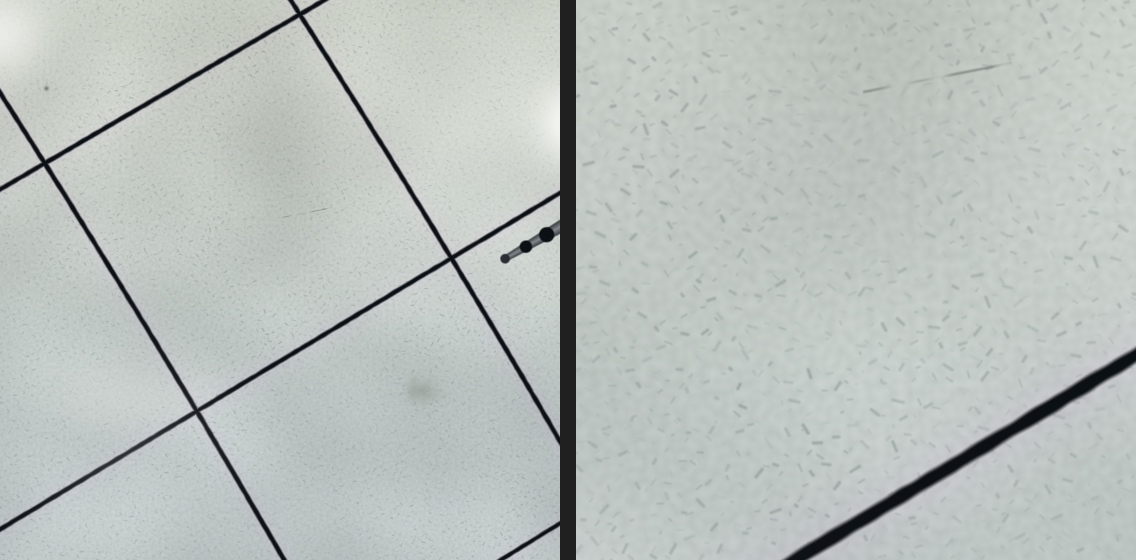
Left: the whole. Right: its middle third, enlarged.
A WebGL 1 fragment shader for this texture:

```glsl
precision highp float;
// Pale speckled panels seen at a slant, parted by dark joints, with soft glare and a thin rod.
// Two slightly bowed line families form the grid; jittered cells hold the flecks,
// and gradient noise gives clouding, grain and wear.
uniform vec2 u_resolution;

const vec3 PANEL = vec3(0.755, 0.785, 0.770);
const vec3 WARM_TINT = vec3(0.025, 0.018, -0.005);
const vec3 COOL_TINT = vec3(-0.025, -0.022, -0.008);
const vec3 GLARE = vec3(0.94, 0.95, 0.93);
const vec3 JOINT = vec3(0.045, 0.062, 0.080);
const vec3 FLECK = vec3(0.53, 0.57, 0.56);
const vec3 STAIN = vec3(0.57, 0.60, 0.57);
const vec3 ROD = vec3(0.40, 0.42, 0.44);
const float JOINT_HALF = 0.0043;
const float JOINT_SOFT = 0.0014;
const float ACROSS_SLANT = 0.855;   // turns axis offsets into distances
const float FLECK_CELLS = 76.0;
const float FLECK_STRENGTH = 0.62;
const float CLOUD = 0.075;
const float GRAIN = 0.035;

float hash(vec2 c) {
  return fract(sin(dot(c, vec2(127.1, 311.7))) * 43758.55);
}

vec2 slope(vec2 c) {
  float a = 6.2832 * hash(c);
  return vec2(cos(a), sin(a));
}

float gradientNoise(vec2 p) {
  vec2 i = floor(p), f = p - i;
  vec2 w = f * f * f * (f * (f * 6.0 - 15.0) + 10.0);
  vec2 e = vec2(1.0, 0.0);
  float low = mix(dot(slope(i), f), dot(slope(i + e), f - e), w.x);
  float high = mix(dot(slope(i + e.yx), f - e.yx), dot(slope(i + 1.0), f - 1.0), w.x);
  return mix(low, high, w.y);
}

// Distance to a segment, and the position along it.
vec2 segment(vec2 p, vec2 a, vec2 b) {
  vec2 d = b - a;
  float t = clamp(dot(p - a, d) / dot(d, d), 0.0, 1.0);
  return vec2(length(p - a - d * t), t);
}

float blob(vec2 p, vec2 center, vec2 size) {
  vec2 d = (p - center) / size;
  return exp(-dot(d, d));
}

float cover(float d, float soft) {
  return 1.0 - smoothstep(-soft, soft, d);
}

// One short stroke per cell, at a random place, angle, length and strength.
float flecks(vec2 p, float cells, float seed, float pixel) {
  float turn = 0.5 + seed;
  vec2 q = mat2(cos(turn), -sin(turn), sin(turn), cos(turn)) * p * cells;
  vec2 c = floor(q) + seed * 17.0;
  vec2 offset = 0.42 * (vec2(hash(c + 3.1), hash(c + 7.7)) - 0.5);
  float angle = (hash(c + 5.3) - 0.5) * 2.4 - 1.1 * turn;
  vec2 reach = vec2(cos(angle), sin(angle)) * mix(0.04, 0.23, hash(c + 9.2));
  float d = segment(fract(q) - 0.5 - offset, -reach, reach).x;
  return cover(d - 0.06, 0.07 + 0.5 * pixel * cells) * smoothstep(0.15, 1.0, hash(c + 1.9));
}

// Signed offsets to the nearest joint of each family, and the joint numbers.
vec4 joints(vec2 p) {
  float down = 1.0 - p.y;
  vec2 gap = vec2(0.626 - 0.012 * down, 0.607 - 0.017 * p.x);
  vec2 base = vec2(-0.107 + down * (0.652 - 0.0376 * down), 0.9453 - 0.6007 * p.x);
  vec2 cell = (vec2(p.x, down) - base) / gap;
  vec2 line = floor(cell + 0.5);
  return vec4((cell - line) * gap * ACROSS_SLANT, line);
}

void main() {
  float pixel = 1.0 / min(u_resolution.x, u_resolution.y);
  vec2 p = gl_FragCoord.xy * pixel;

  // Panel tone, clouding and glare
  float cloud = gradientNoise(p * 3.0 + 4.0) + 0.5 * gradientNoise(p * 7.0);
  vec3 color = PANEL + mix(COOL_TINT, WARM_TINT, smoothstep(0.1, 1.0, p.y));
  color += CLOUD * cloud + GRAIN * gradientNoise(p * 170.0);
  float glare = 0.85 * blob(p, vec2(0.0, 0.94), vec2(0.085, 0.08))
              + 0.90 * blob(p, vec2(1.02, 0.78), vec2(0.06, 0.07))
              + 0.30 * blob(p, vec2(0.90, 0.80), vec2(0.25, 0.22))
              + 0.32 * blob(p, vec2(0.235, 0.29), vec2(0.14, 0.07));

  // Flecks, stain, speck and scratch
  float fleck = max(flecks(p, FLECK_CELLS, 0.0, pixel), 0.65 * flecks(p, FLECK_CELLS * 1.4, 0.6, pixel));
  float patchy = 0.85 + 0.5 * gradientNoise(p * 6.0 + 9.0);
  color = mix(color, FLECK, fleck * FLECK_STRENGTH * patchy);
  vec2 rough = p + 0.012 * vec2(gradientNoise(p * 40.0), gradientNoise(p * 40.0 + 5.0));
  color = mix(color, STAIN, 0.62 * blob(rough, vec2(0.753, 0.302), vec2(0.024, 0.019)));
  color = mix(color, STAIN * 0.6, 0.8 * blob(p, vec2(0.083, 0.842), vec2(0.004)));
  vec2 scratch = segment(p, vec2(0.505, 0.612), vec2(0.592, 0.629));
  float broken = smoothstep(-0.25, 0.15, gradientNoise(p * 45.0));
  color = mix(color, STAIN * 0.8, 0.65 * broken * cover(scratch.x - 0.0008, 0.0005 + pixel * 0.5));
  color = mix(color, GLARE, min(glare, 1.0));

  // Joints with uneven edges, a faint violet fringe and a paler stretch
  vec4 j = joints(p);
  vec2 wear = 0.0009 * vec2(gradientNoise(p * 65.0), gradientNoise(p * 65.0 + 8.0));
  vec2 halfWidth = JOINT_HALF - 0.0007 * vec2(hash(vec2(j.z, 2.0)), hash(vec2(j.w, 6.0)));
  vec2 edge = abs(j.xy) - halfWidth + wear;
  float d = min(edge.x, edge.y);
  color += vec3(0.015, -0.012, 0.018) * exp(-max(d, 0.0) * 90.0);
  float faded = 0.13 * blob(p, vec2(0.22, 0.20), vec2(0.18, 0.14));
  color = mix(color, JOINT + faded, cover(d, JOINT_SOFT + 0.6 * pixel));

  // Tapered rod with dark collars
  vec2 tip = vec2(0.902, 0.538), end = vec2(1.03, 0.612);
  vec2 rod = segment(p, tip, end);
  float radius = mix(0.0055, 0.0125, rod.y);
  float soft = 0.001 + 0.6 * pixel;
  vec3 metal = ROD * (1.25 - 0.7 * rod.x / radius);
  color = mix(color, metal, cover(rod.x - radius, soft));
  for (int i = 0; i < 3; i++) {
    float k = float(i);
    float ring = length(p - mix(tip, end, 0.29 * k)) - 0.0085 - 0.0025 * k;
    color = mix(color, JOINT + 0.12 * step(k, 0.5), cover(ring, soft));
  }
  gl_FragColor = vec4(clamp(color, 0.0, 1.0), 1.0);
}
```
